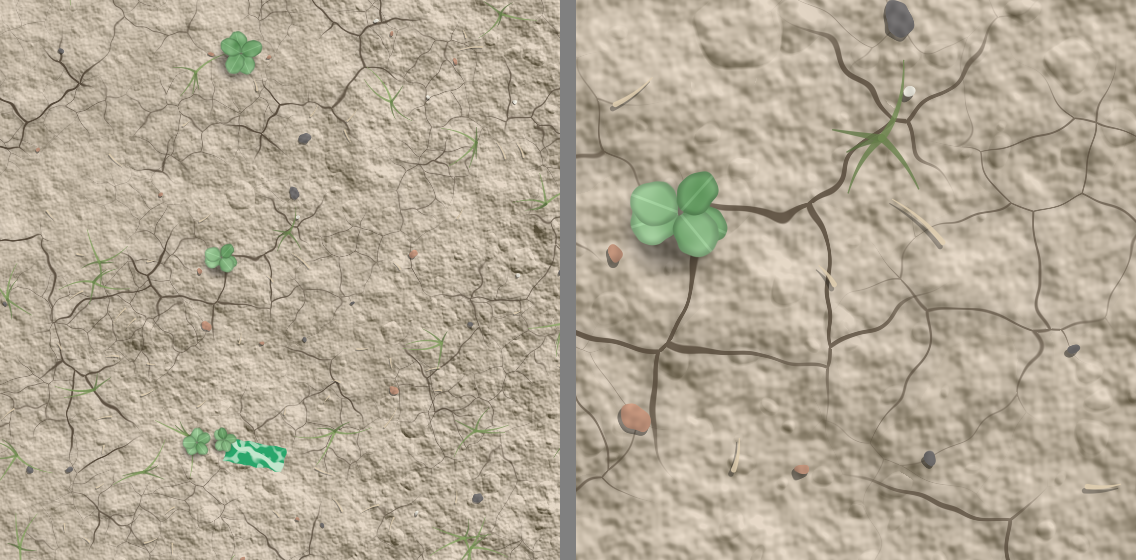
Left: the whole. Right: its middle third, enlarged.
Give the GLSL for this texture, as a Shadertoy shader.

```glsl
// Dry cracked soil with clods, pebbles, straw, grass, seedlings and a scrap of foil.
const vec3 SOIL_DARK = vec3(.48, .44, .36);
const vec3 SOIL_LIGHT = vec3(.83, .78, .71);
const vec3 CRACK = vec3(.34, .29, .23);
const vec3 GRASS = vec3(.43, .53, .31);
const vec3 LEAF_DARK = vec3(.34, .56, .33);
const vec3 LEAF_LIGHT = vec3(.65, .82, .63);
const vec3 STRAW = vec3(.88, .81, .69);
const vec3 PALE_STONE = vec3(.87, .86, .82);
const vec3 BRICK = vec3(.72, .55, .46);
const vec3 SLATE = vec3(.43, .42, .42);
const vec3 FOIL_GREEN = vec3(.16, .65, .42);
const vec3 FOIL_PALE = vec3(.76, .9, .8);
const vec2 LIGHT_DIR = vec2(.55, .835);
const float BASE_TONE = .82;
const float RELIEF = .21;
const float CRACK_SCALE = 8.5;
const float GRASS_SCALE = 6.;
const float DEBRIS_SCALE = 13.;
const vec2 FOIL_CENTRE = vec2(.455, .188);
const vec2 FOIL_HALF = vec2(.053, .021);
// x, y, radius
const vec3 SEEDLINGS[4] = vec3[4](vec3(.43, .905, .04), vec3(.395, .54, .03),
  vec3(.352, .21, .026), vec3(.4, .215, .022));
float pixel;

vec2 hash2(vec2 p) {
  vec3 q = fract(p.xyx * vec3(.1031, .103, .0973));
  q += dot(q, q.yzx + 33.33);
  return fract((q.xx + q.yz) * q.zy);
}
float corner(vec2 cell, vec2 f) { return dot(hash2(cell) * 2. - 1., f); }
float noise(vec2 p) {
  vec2 i = floor(p), f = p - i, u = f * f * f * (f * (f * 6. - 15.) + 10.), e = vec2(1, 0);
  return mix(mix(corner(i, f), corner(i + e, f - e), u.x),
    mix(corner(i + e.yx, f - e.yx), corner(i + 1., f - 1.), u.x), u.y);
}
vec2 noise2(vec2 p) { return vec2(noise(p + 17.), noise(p + 71.)); }
mat2 turn(float a) { return mat2(cos(a), sin(a), -sin(a), cos(a)); }
float cover(float d) { return 1. - smoothstep(-pixel, pixel, d); }
vec2 neighbour(vec2 q, int k) { return floor(q) + vec2(k % 3 - 1, k / 3 - 1); }

// Scattered dome-shaped clods
float clods(vec2 p, float scale, float amount) {
  vec2 q = p * scale;
  float h = 0.;
  for (int k = 0; k < 9; k++) {
    vec2 c = neighbour(q, k), r = hash2(c + scale + 51.);
    if (r.y > amount) continue;
    vec2 d = (q - c - .15 - .7 * hash2(c + scale));
    float radius = mix(.14, .46, r.x * r.x);
    h = max(h, radius - dot(d, d) / radius);
  }
  return h / scale;
}
float soilHeight(vec2 p, float rough) {
  vec2 w = p + .01 * noise2(p * 45.);
  float h = clods(w, 18., .08 + .4 * rough) + clods(w, 43., .1 + .45 * rough);
  float freq = 10., gain = .5;
  for (int i = 0; i < 5; i++) {
    h += gain * noise(p * freq + float(i) * 13.7) / freq;
    freq *= 2.1;
    gain = min(gain * 1.25, 1.);
  }
  return h;
}
// Cracks along the border between the two nearest cell points
void addCracks(inout vec3 col, vec2 p, float scale, float width, float strength) {
  float open = strength * smoothstep(-.12, .22, noise(p * 6. + scale));
  vec2 q = (p + .035 * noise2(p * 9.) + .012 * noise2(p * 36.)) * scale, a = vec2(9), b = a;
  for (int k = 0; k < 9; k++) {
    vec2 c = neighbour(q, k), d = c + hash2(c + scale) - q;
    if (dot(d, d) < dot(a, a)) { b = a; a = d; }
    else if (dot(d, d) < dot(b, b)) b = d;
  }
  float edge = .5 * (dot(b, b) - dot(a, a)) / (length(b - a) * scale);
  col *= 1. - .13 * open * exp(-edge * 140.);
  col = mix(col, CRACK, open * cover(edge - width * open));
}
// Tapered bent stroke from the origin
float blade(vec2 p, float angle, float len, float width, float bend) {
  p = p * turn(angle);
  float t = clamp(p.x / len, 0., 1.);
  return length(p - len * vec2(t, bend * t * t)) - width * (1. - .8 * t);
}
// Straw and pebbles
void addDebris(inout vec3 col, vec2 p) {
  vec2 wobble = .004 * noise2(p * 90.);
  for (int k = 0; k < 9; k++) {
    vec2 c = neighbour(p * DEBRIS_SCALE, k), r = hash2(c + 5.), s = hash2(c + 29.);
    vec2 q = p - (c + hash2(c)) / DEBRIS_SCALE, under = q + .003 * LIGHT_DIR;
    float angle = 6.283 * s.y, size = s.x * s.x;
    if (r.x < .3) {
      float len = mix(.012, .04, size);
      col *= 1. - .3 * cover(blade(under, angle, len, .0016, .2));
      col = mix(col, STRAW, .85 * cover(blade(q, angle, len, .0016, .2)));
    } else if (r.x > .84) {
      float radius = mix(.004, .012, size);
      mat2 shape = turn(angle) * mat2(1, 0, 0, 1.35);
      vec3 stone = r.y < .4 ? PALE_STONE : r.y < .75 ? BRICK : SLATE;
      stone *= 1. + .12 * dot(q, LIGHT_DIR) / radius + .25 * noise(p * 160.);
      col *= 1. - .4 * cover(length((under + wobble) * shape) - radius);
      col = mix(col, stone, cover(length((q + wobble) * shape) - radius));
    }
  }
}
void addGrass(inout vec3 col, vec2 p) {
  for (int k = 0; k < 9; k++) {
    vec2 c = neighbour(p * GRASS_SCALE, k), r = hash2(c + 83.);
    if (r.x > .5) continue;
    vec2 q = p - (c + hash2(c + 7.)) / GRASS_SCALE;
    for (int i = 0; i < 5; i++) {
      vec2 s = hash2(c * 7. + float(i) + 11.);
      float angle = 6.283 * r.y + 2.4 * s.x + (i > 2 ? 3.1 : 0.);
      float d = blade(q, angle, mix(.02, .07, s.y), .0022, s.x - .5);
      col = mix(col, GRASS * (.8 + .45 * s.y), .8 * cover(d));
    }
  }
}
void addSeedling(inout vec3 col, vec2 p, vec3 plant) {
  vec2 q = (p - plant.xy) / plant.z;
  col *= 1. - .42 * (1. - smoothstep(.4, 1.15, length(q + .4 * LIGHT_DIR)));
  for (int i = 0; i < 5; i++) {
    vec2 r = hash2(vec2(i + 3, plant.y * 100.));
    vec2 leaf = q * turn(float(i) * 2.513 + r.x + plant.x * 40.) - vec2(.52, 0);
    float d = (length(leaf / vec2(.48, .36 + .12 * r.y)) - 1.) * .4 * plant.z + .002 * noise(p * 110.);
    float glow = .25 + .55 * r.y + .5 * noise(p * 70.) + .3 * leaf.x;
    vec3 green = mix(LEAF_DARK, LEAF_LIGHT, clamp(glow, 0., 1.));
    green *= .82 + .18 * smoothstep(0., .004, -d);
    green += .07 * cover(abs(leaf.y) * plant.z - .0008);
    col = mix(col, green, cover(d));
  }
}
// Plain torn foil
void addFoil(inout vec3 col, vec2 p) {
  vec2 q = (p - FOIL_CENTRE) * turn(-.17) + .006 * noise2(p * 60.), box = abs(q) - FOIL_HALF;
  float wave = abs(q.y + .3 * q.x + .012 * noise(p * 50.));
  vec3 foil = mix(FOIL_PALE, FOIL_GREEN, smoothstep(.004, .008, wave));
  foil = mix(foil, FOIL_PALE, .8 * smoothstep(.05, .3, noise(p * 75.)));
  col = mix(col, foil, cover(max(box.x, box.y)));
}

void mainImage(out vec4 fragColor, in vec2 fragCoord) {
  vec2 p = fragCoord / iResolution.y, e = .0013 * LIGHT_DIR;
  pixel = .7 / iResolution.y;
  // Relief, rougher towards the lower right
  float rough = smoothstep(.1, 1.2, .8 * p.x + .4 - .4 * p.y + .8 * noise(p * 4.));
  float slope = (soilHeight(p - e, rough) - soilHeight(p + e, rough)) / .0026;
  slope *= slope < 0. ? 1.4 : .9;
  float tone = BASE_TONE + RELIEF * slope * (.8 + .4 * rough) - .06 * rough;
  tone += .22 * noise(p * 3.5 + 4.) + .2 * noise(p * 14.);
  vec3 col = mix(SOIL_DARK, SOIL_LIGHT, clamp(tone, -.4, 1.2));

  addCracks(col, p, CRACK_SCALE, .0019, 1. - .35 * rough);
  addCracks(col, p + 3., CRACK_SCALE * 2.1, .001, .65);
  addDebris(col, p);
  addGrass(col, p);
  addFoil(col, p);
  for (int i = 0; i < 4; i++) addSeedling(col, p, SEEDLINGS[i]);
  fragColor = vec4(clamp(col, 0., 1.), 1.);
}
```
